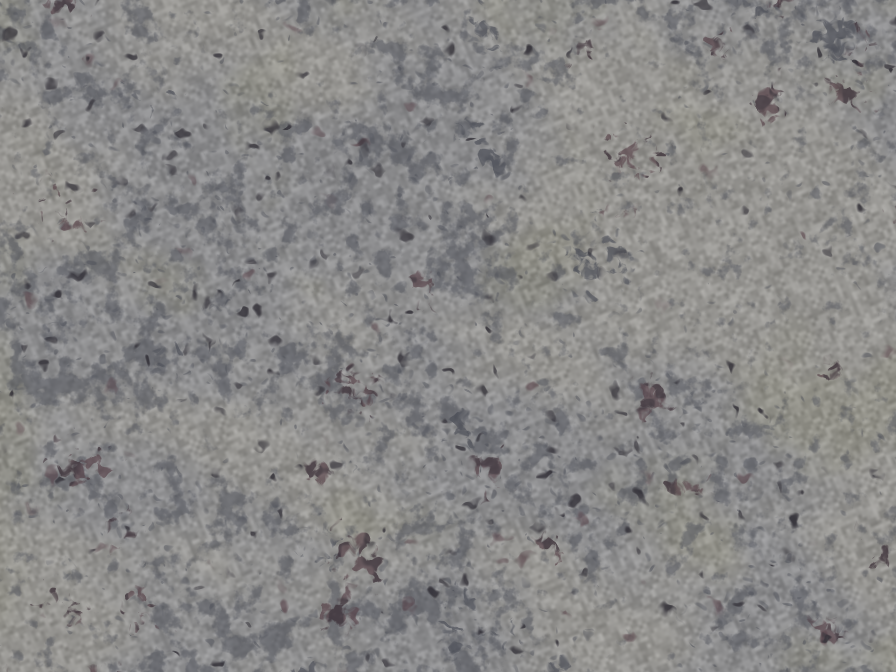
This texture is drawn by a Shadertoy shader. Its source:

```glsl
// Pale grey granite with ink flecks, wine-red garnet clusters and slate smudges
#define GROUND vec3(0.588, 0.583, 0.569)
#define COOL vec3(0.548, 0.549, 0.556)
#define OLIVE vec3(0.555, 0.552, 0.500)
#define INK vec3(0.18, 0.17, 0.20)
#define WINE vec3(0.32, 0.23, 0.26)
#define SLATE vec3(0.30, 0.31, 0.345)
#define GRAIN 0.19
#define FLECK_ANGLE -0.5
#define RAGGEDNESS 0.012

vec2 hash2(vec2 c) {
    vec3 q = fract(c.xyx * vec3(0.1031, 0.1030, 0.0973));
    q += dot(q, q.yzx + 33.33);
    return fract((q.xx + q.yz) * q.zy);
}

mat2 rotation(float a) {
    return mat2(cos(a), -sin(a), sin(a), cos(a));
}

float noise(vec2 p) {
    vec2 i = floor(p), f = fract(p);
    f = f * f * (3.0 - 2.0 * f);
    float low = mix(hash2(i).x, hash2(i + vec2(1, 0)).x, f.x);
    float high = mix(hash2(i + vec2(0, 1)).x, hash2(i + vec2(1, 1)).x, f.x);
    return mix(low, high, f.y);
}

float fbm(vec2 p) {
    float sum = 0.0, amp = 0.53;
    for (int i = 0; i < 4; i++) {
        sum += amp * noise(p);
        p = rotation(0.7) * p * 2.03 + 17.1;
        amp *= 0.5;
    }
    return sum;
}

// Cellular scatter of rough slanted ovals: share is the filled part of the cells
float flecks(vec2 p, float cells, float share, float radius, float softness) {
    vec2 g = p * cells, cell = floor(g);
    float rough = 1.1 * (noise(p * 125.0) - 0.5);
    float cover = 0.0;
    for (int y = -1; y <= 1; y++)
    for (int x = -1; x <= 1; x++) {
        vec2 id = cell + vec2(x, y);
        vec2 centre = hash2(id), kind = hash2(id + 57.3), look = hash2(id + 131.7);
        vec2 d = rotation(FLECK_ANGLE + 2.0 * (look.x - 0.5)) * (g - id - centre);
        float size = radius * cells * mix(0.45, 1.0, kind.y);
        float dist = length(d * vec2(0.78, 1.2)) / size + rough;
        float present = smoothstep(0.0, 0.05, share - kind.x);
        float body = 1.0 - smoothstep(1.0 - softness, 1.25, dist);
        cover = max(cover, present * body * mix(0.55, 1.0, look.y));
    }
    return cover;
}

// Soft scatter broken up into separate crumbs; density fills the gaps
float clusters(vec2 p, float cells, float share, float radius, float density) {
    float body = flecks(p, cells, share, radius, 1.0);
    float crumbs = fbm(p * 50.0 + 9.0) + density - 0.35 * (1.0 - body);
    return smoothstep(0.42, 0.60, crumbs) * smoothstep(0.0, 0.35, body);
}

void mainImage(out vec4 fragColor, in vec2 fragCoord) {
    vec2 p = fragCoord / iResolution.y + 3.0;

    // Broad tints of the ground
    float cloud = fbm(rotation(FLECK_ANGLE) * p * vec2(3.5, 5.5));
    float coolness = smoothstep(0.36, 0.66, cloud);
    vec3 col = mix(GROUND, COOL, coolness);
    col = mix(col, OLIVE, 0.5 * smoothstep(0.58, 0.78, fbm(p * 5.0 + 40.0)));

    // Fine crystalline grain
    float fine = noise(rotation(0.4) * p * 165.0) - 0.5;
    float coarse = noise(rotation(1.1) * p * 80.0) - 0.5;
    col += GRAIN * (0.7 * fine + 0.3 * coarse);

    // Uneven outlines for everything scattered
    vec2 wobble = vec2(noise(p * 85.0), noise(p * 85.0 + 71.0)) - 0.5;
    vec2 q = p + RAGGEDNESS * wobble;
    float crowd = mix(0.45, 1.5, coolness);

    // Faint dust, small flecks and crumbly slate smudges
    float dust = smoothstep(0.57, 0.76, fbm(p * 42.0 + 13.0) + 0.12 * (coolness - 0.5));
    col = mix(col, SLATE, 0.5 * dust);
    col = mix(col, SLATE, 0.55 * flecks(q + 5.0, 55.0, 0.22 * crowd, 0.0056, 0.8));
    col = mix(col, SLATE, 0.7 * clusters(q + 11.0, 6.0, 0.26 * crowd, 0.065, 0.03));

    // Wine-red clusters with darker cores, and single garnets
    float garnet = clusters(q + 23.0, 8.0, 0.26, 0.046, 0.10);
    float core = garnet * smoothstep(0.46, 0.64, noise(p * 60.0 + 3.0));
    col = mix(col, WINE, 0.62 * garnet);
    col = mix(col, INK, 0.45 * core);
    col = mix(col, WINE, 0.65 * flecks(q + 31.0, 20.0, 0.10, 0.011, 0.8));

    // Dark ink flecks
    col = mix(col, INK, 0.85 * flecks(q + 47.0, 29.0, 0.21 * crowd, 0.0088, 0.7));

    fragColor = vec4(col, 1.0);
}
```
